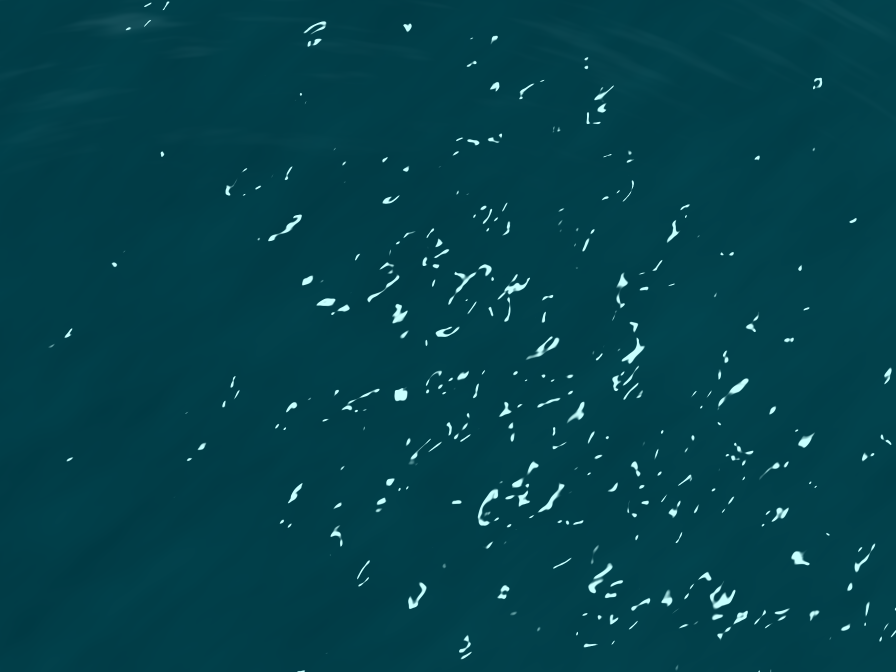
Reproduce this texture procedurally as a WebGL 1 fragment shader.

```glsl
precision highp float;
uniform vec2 u_resolution;

#define WAVE_ANGLE 0.72
#define WAVE_STRETCH 0.62
#define CHOP_SCALE 8.5
#define GLINT_CORE 0.15
#define GLINT_EDGE 0.27
#define SUN_CENTRE vec2(0.85, 0.32)
#define SUN_SPREAD vec2(2.1, 3.1)
#define DEEP_WATER vec3(0.0, 0.222, 0.262)
#define LIT_WATER vec3(0.012, 0.285, 0.325)
#define SKY_SHEEN vec3(0.075, 0.065, 0.065)
#define GLINT_COLOUR vec3(0.78, 1.0, 1.0)

vec2 hash2(vec2 cell) {
  vec2 h = vec2(dot(cell, vec2(127.1, 311.7)), dot(cell, vec2(269.5, 183.3)));
  return 2.0 * fract(sin(h) * 43758.55) - 1.0;
}

// Gradient noise, roughly -0.6 to 0.6
float noise(vec2 p) {
  vec2 i = floor(p);
  vec2 f = p - i;
  vec2 u = f * f * f * (f * (f * 6.0 - 15.0) + 10.0);
  vec2 e = vec2(1.0, 0.0);
  float low = mix(dot(hash2(i), f), dot(hash2(i + e), f - e), u.x);
  float high = mix(dot(hash2(i + e.yx), f - e.yx),
                   dot(hash2(i + 1.0), f - 1.0), u.x);
  return mix(low, high, u.y);
}

mat2 rotation(float angle) {
  float c = cos(angle);
  float s = sin(angle);
  return mat2(c, -s, s, c);
}

vec2 noiseSlope(vec2 p) {
  vec2 e = vec2(0.02, 0.0);
  return vec2(noise(p + e) - noise(p - e),
              noise(p + e.yx) - noise(p - e.yx)) / (2.0 * e.x);
}

// Summed slopes of swell, waves and fine chop
vec2 waterSlope(vec2 p) {
  vec2 slope = vec2(0.0);
  vec3 weights = vec3(0.8, 1.0, 0.6);
  for (int i = 0; i < 3; i++) {
    slope += weights.x * noiseSlope(p);
    weights = weights.yzx;
    p = rotation(0.35) * p * 2.1 + 17.3;
  }
  return slope;
}

float ripples(vec2 p) {
  return noise(p) + 0.5 * noise(p * 2.1 + 7.7) + 0.3 * noise(p * 4.3 + 3.1);
}

vec3 waterColour(vec2 p) {
  vec2 along = rotation(WAVE_ANGLE) * p;
  float shade = 0.31 + 0.24 * smoothstep(0.5, 1.7, p.x + 0.6 * (1.0 - p.y));
  shade += 0.36 * ripples(along * vec2(4.0, 13.0));
  shade += 0.12 * noise(p * 2.3 + 5.0);
  vec3 colour = mix(DEEP_WATER, LIT_WATER, clamp(shade, 0.0, 1.0));

  // Grey sky sheen on the far ripples
  vec2 far = rotation(0.38 - 0.4 * p.x) * p;
  float streak = smoothstep(0.08, 0.6, ripples(far * vec2(7.0, 27.0) + 11.0));
  float reach = smoothstep(0.68, 1.0, p.y) * mix(1.0, 0.45, smoothstep(0.1, 0.7, p.x));
  return colour + SKY_SHEEN * streak * reach;
}

// Sun glints appear where the water tilts towards the sun
float sunGlint(vec2 p) {
  vec2 away = p - SUN_CENTRE;
  vec2 tilt = vec2(dot(away, vec2(0.6, -0.8)), dot(away, vec2(0.8, 0.6)));
  vec2 perspective = vec2(away.x, p.y) * (1.0 + 0.22 * p.y);
  vec2 wave = rotation(WAVE_ANGLE + 0.15) * perspective;
  wave *= CHOP_SCALE * vec2(WAVE_STRETCH, 1.15);
  float miss = length(waterSlope(wave) - tilt * SUN_SPREAD);
  return smoothstep(GLINT_EDGE, GLINT_CORE, miss);
}

void main() {
  vec2 p = gl_FragCoord.xy / u_resolution.y;

  // Average the glints over each pixel
  float glint = 0.0;
  for (int i = 0; i < 4; i++) {
    float k = float(i);
    vec2 jitter = vec2(mod(k, 2.0), floor(k / 2.0)) * 0.5 - 0.25;
    glint += 0.25 * sunGlint(p + jitter / u_resolution.y);
  }
  gl_FragColor = vec4(mix(waterColour(p), GLINT_COLOUR, glint), 1.0);
}
```
